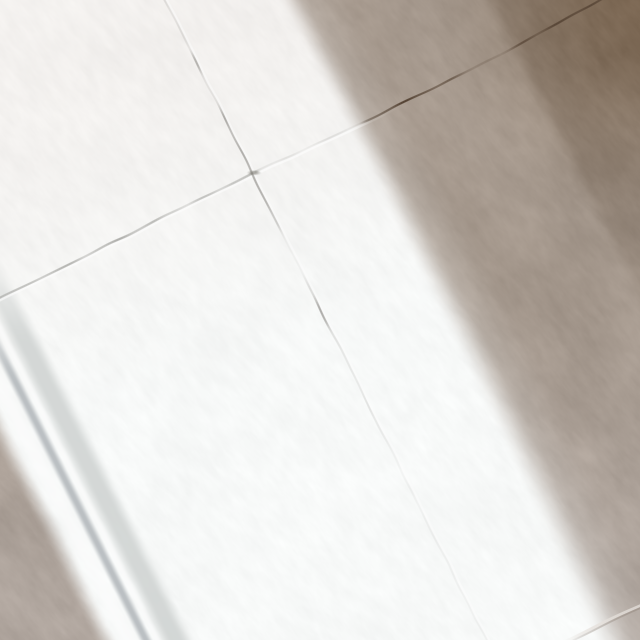
Reproduce this texture procedurally as a Shadertoy shader.

```glsl
// Pale stone floor tiles crossed by a slanted band of sunlight and soft window-frame shadows.

const float SLANT = 0.505;   // sideways drift of the light per unit of descent
const float ACROSS = 0.893;  // horizontal offset to perpendicular distance

float hash(vec2 p) {
    vec3 q = fract(vec3(p.xyx) * 0.1031);
    q += dot(q, q.yzx + 33.33);
    return fract((q.x + q.y) * q.z);
}

float valueNoise(vec2 p) {
    vec2 i = floor(p), f = fract(p);
    f = f * f * (3.0 - 2.0 * f);
    vec2 e = vec2(0.0, 1.0);
    return mix(mix(hash(i), hash(i + e.yx), f.x),
               mix(hash(i + e.xy), hash(i + e.yy), f.x), f.y);
}

// Layered noise centred on zero
float fbm(vec2 p) {
    float sum = 0.0, gain = 0.5;
    for (int i = 0; i < 5; i++) {
        sum += gain * (valueNoise(p) - 0.5);
        p = mat2(1.6, 1.2, -1.2, 1.6) * p + 7.3;
        gain *= 0.55;
    }
    return sum;
}

// Soft window between two limits
float span(float v, float from, float to, float soft) {
    return smoothstep(from - soft, from + soft, v) * (1.0 - smoothstep(to - soft, to + soft, v));
}

float stroke(float dist, float halfWidth, float pixel) {
    return 1.0 - smoothstep(halfWidth - 0.5 * pixel, halfWidth + pixel, abs(dist));
}

vec3 litStone(vec2 uv, float grain, float mottling) {
    vec3 warm = vec3(0.952, 0.943, 0.934), cool = vec3(0.968, 0.975, 0.972);
    vec3 col = mix(cool, warm, smoothstep(0.35, 1.0, uv.y - 0.3 * uv.x + 0.1));
    return col + 0.035 * grain + 0.025 * mottling;
}

vec3 shadedStone(vec2 uv, float s, float grain, float mottling) {
    vec3 col = mix(vec3(0.685, 0.645, 0.615), vec3(0.645, 0.595, 0.55), smoothstep(0.0, 0.65, uv.y));
    float band = smoothstep(0.75, 0.785, s) * smoothstep(0.3, 0.75, uv.y);
    col -= band * vec3(0.065, 0.07, 0.075);
    float corner = smoothstep(0.38, 0.0, length(uv - vec2(1.02, 1.01)));
    col -= corner * vec3(0.10, 0.125, 0.155);
    return col + 0.08 * mottling + 0.05 * grain;
}

// Shadow right of the sunlit band, with a penumbra widening downward
float rightShadow(vec2 uv) {
    float t = 1.0 - uv.y;
    float d = uv.x - (0.456 + 0.501 * t + 0.04 * t * uv.y);
    float w = mix(0.022, 0.032, t);
    return 0.76 * smoothstep(-w, w * 1.2, d) + 0.24 * smoothstep(0.0, 0.10, d);
}

// Frame shadows at the lower left: a pale bar and a thin slat
vec3 frameShadows(vec3 col, float s, float t) {
    float bar = span(s, -0.249, -0.211, 0.013) * smoothstep(0.36, 0.55, t);
    col = mix(col, vec3(0.80, 0.815, 0.81), 0.82 * bar);
    float slat = span(s, -0.284, -0.270, 0.006) * smoothstep(0.45, 0.6, t);
    col = mix(col, vec3(0.69, 0.71, 0.725), 0.85 * slat);
    float gleam = span(s, -0.263, -0.255, 0.005) + span(s, -0.315, -0.292, 0.008);
    return mix(col, vec3(0.985), 0.7 * gleam);
}

// Long joint rising to the right
vec3 risingJoint(vec3 col, vec2 uv, float shade, float wear, float wobble, float px) {
    float bow = 0.008 * smoothstep(0.35, 0.6, uv.x) * (1.0 - smoothstep(0.75, 0.94, uv.x));
    float d = (uv.y - (0.534 + 0.497 * uv.x - bow) + wobble) * ACROSS;
    float lit = mix(0.42, 0.14, smoothstep(0.39, 0.41, uv.x)) * (0.45 + wear);
    float dark = 0.85 * (1.0 - 0.75 * span(uv.x, 0.72, 0.80, 0.02)) * (0.5 + 0.7 * wear);
    float strength = mix(lit, dark, smoothstep(0.3, 0.8, shade));
    vec3 grout = mix(vec3(0.50, 0.50, 0.48), vec3(0.34, 0.27, 0.21), shade);
    col = mix(col, vec3(0.995), 0.6 * (1.0 - shade) * stroke(d + 0.003, 0.0018, px));
    return mix(col, grout, clamp(strength, 0.0, 1.0) * stroke(d, 0.0013, px));
}

// Worn joint descending through the sunlit band
vec3 fallingJoint(vec3 col, vec2 uv, float wear, float wobble, float px) {
    float t = 1.0 - uv.y;
    float d = (uv.x - (0.258 + 0.502 * t) + wobble) * ACROSS;
    float strength = 0.10 + 0.12 * wear + 0.28 * span(t, 0.085, 0.11, 0.01)
        + 0.30 * span(t, 0.17, 0.35, 0.02) * (0.4 + wear) + 0.38 * span(t, 0.47, 0.51, 0.015);
    strength *= 1.0 - 0.6 * smoothstep(0.55, 0.75, t);
    strength *= 1.0 - 0.7 * span(t, 0.365, 0.44, 0.015);
    col = mix(col, vec3(0.99), 0.5 * stroke(d - 0.003, 0.0016, px));
    return mix(col, vec3(0.46, 0.45, 0.43), strength * stroke(d, 0.0012, px));
}

void mainImage(out vec4 fragColor, in vec2 fragCoord) {
    vec2 uv = fragCoord / iResolution.xy;
    float px = 1.0 / min(iResolution.x, iResolution.y);
    float t = 1.0 - uv.y;
    float s = uv.x - SLANT * t;

    // Stone grain and worn edges
    float grain = fbm(vec2(s * 75.0, (uv.y + 0.4 * uv.x) * 55.0));
    float mottling = fbm(uv * 11.0 + 3.0);
    float wear = valueNoise(uv * 38.0 + 11.0);
    float wobble = 0.003 * (valueNoise(uv * 24.0) - 0.5);

    // Sunlight and shadow
    float ragged = 0.006 * mottling;
    float shade = max(rightShadow(uv + vec2(ragged, 0.0)), 1.0 - smoothstep(-0.358, -0.318, s + ragged));
    vec3 col = frameShadows(litStone(uv, grain, mottling), s, t);
    col = mix(col, shadedStone(uv, s, grain, mottling), shade);

    // Joints, their crossing, and a pale joint in the lower right corner
    col = risingJoint(col, uv, shade, wear, wobble, px);
    col = fallingJoint(col, uv, wear, wobble, px);
    float crossing = 1.0 - smoothstep(0.002, 0.009, length((uv - vec2(0.397, 0.730)) * vec2(0.7, 1.8)));
    col = mix(col, vec3(0.52, 0.51, 0.48), 0.6 * crossing);
    float low = uv.y - 0.46 * (uv.x - 0.885) + wobble;
    float lowSpan = smoothstep(0.87, 0.93, uv.x);
    col = mix(col, vec3(0.90, 0.88, 0.86), 0.75 * lowSpan * stroke(low, 0.002, px));
    col = mix(col, vec3(0.52, 0.47, 0.43), 0.35 * lowSpan * stroke(low + 0.004, 0.0012, px));

    fragColor = vec4(clamp(col, 0.0, 1.0), 1.0);
}
```
